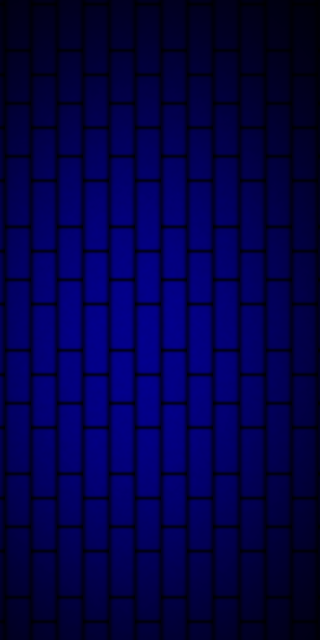
Give the GLSL for this pattern, as a Shadertoy shader.

```glsl
// Upright blue bricks in staggered columns, with soft dark joints under a dim spotlight.

const float COLUMN_WIDTH = 0.08143;  // lengths are in canvas widths
const float FIRST_SEAM = 0.0156;
const float COURSE_UNIT = 0.05513;   // bricks are three or four units tall
const float MEAN_UNITS = 3.4375;     // average brick height in units
const vec3 BRICK_BLUE = vec3(0.012, 0.0, 0.54);

float hash(vec2 p) {
    p = fract(p * vec2(0.1731, 0.3179) + 0.37);
    p += dot(p, p.yx + 19.19);
    return fract((p.x + p.y) * p.x * 7.31);
}

vec2 gradientAt(vec2 cell) {
    float angle = 6.2832 * hash(cell);
    return vec2(cos(angle), sin(angle));
}

float gradientNoise(vec2 p) {
    vec2 i = floor(p), f = p - i;
    vec2 u = f * f * f * (f * (f * 6.0 - 15.0) + 10.0);
    vec2 e = vec2(1.0, 0.0);
    float low = mix(dot(gradientAt(i), f),
                    dot(gradientAt(i + e.xy), f - e.xy), u.x);
    float high = mix(dot(gradientAt(i + e.yx), f - e.yx),
                     dot(gradientAt(i + e.xx), f - e.xx), u.x);
    return mix(low, high, u.y);
}

// Soft groove profile: one on the joint, fading to zero away from it.
float groove(float distance, float radius) {
    float r = distance / radius;
    return exp(-r * r);
}

// Returns brick id in xy and distances to the nearest seam and bed joint in zw.
vec4 brickCell(vec2 p) {
    float x = (p.x - FIRST_SEAM) / COLUMN_WIDTH;
    float column = floor(x);
    float across = x - column;
    float seam = min(across, 1.0 - across) * COLUMN_WIDTH;

    // Rounding up an uneven step mixes the short and tall bricks.
    float start = mix(0.1333, 0.0573, mod(column, 2.0));
    float y = (p.y - start) / COURSE_UNIT;
    float row = floor(floor(y) / MEAN_UNITS);
    float bottom = ceil(row * MEAN_UNITS);
    float top = ceil((row + 1.0) * MEAN_UNITS);
    float bed = min(y - bottom, top - y) * COURSE_UNIT;
    return vec4(column, row, seam, bed);
}

// Flat in the middle, then a smooth fall to the rim.
float spotlight(vec2 uv, vec2 center, vec2 spread) {
    vec2 q = (uv - center) / spread;
    return exp(-pow(dot(q, q), 1.2));
}

void mainImage(out vec4 fragColor, in vec2 fragCoord) {
    vec2 uv = fragCoord / iResolution.xy;
    vec2 p = fragCoord / iResolution.x;
    vec4 brick = brickCell(p);

    // Faint tint per brick and mottled surface
    float tint = 1.0 + 0.03 * (hash(brick.xy + 40.0) - 0.5);
    float mottle = 1.0 + 0.05 * gradientNoise(p * 42.0)
                       + 0.03 * gradientNoise(p * 95.0 + 17.0);

    // Soft seams, thinner beds, and darker pits where they meet
    float pit = groove(brick.z, 0.011) * groove(brick.w, 0.008);
    float shade = 1.0 - 0.60 * groove(brick.z, 0.0090);
    shade *= 1.0 - 0.76 * groove(brick.w, 0.0058);
    shade *= 1.0 - 0.45 * pit;

    float light = spotlight(uv, vec2(0.42, 0.46), vec2(0.64, 0.47));
    fragColor = vec4(BRICK_BLUE * light * shade * tint * mottle, 1.0);
}
```
